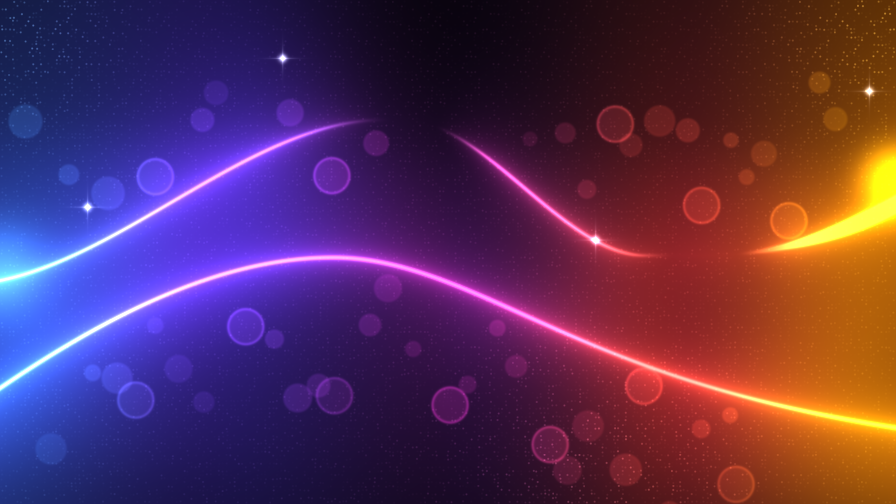
Write a Shadertoy shader that draws this background.

```glsl
// Two glowing ribbons of light sweep over a night sky that turns from blue
// through violet and red to amber. Distance to two analytic curves drives the
// glow; hashed loops scatter soft discs, and cellular noise sprinkles dust.

float hash(float n) { return fract(sin(n * 127.1) * 43758.547); }

vec2 hash2(vec2 c) {
    float n = dot(c, vec2(1.0, 57.31));
    return vec2(hash(n), hash(n + 19.7));
}

// Smooth blend through five evenly spaced colours
vec3 ramp(float x, vec3 a, vec3 b, vec3 c, vec3 d, vec3 e) {
    float t = clamp(x / 0.444, 0.0, 4.0);
    vec3 col = mix(a, b, smoothstep(0.0, 1.0, t));
    col = mix(col, c, smoothstep(1.0, 2.0, t));
    col = mix(col, d, smoothstep(2.0, 3.0, t));
    return mix(col, e, smoothstep(3.0, 4.0, t));
}

vec3 hazeColor(float x) {
    return ramp(x, vec3(0.20, 0.33, 0.88), vec3(0.35, 0.19, 0.88),
        vec3(0.47, 0.13, 0.56), vec3(0.72, 0.15, 0.16), vec3(0.88, 0.51, 0.03));
}

vec3 ribbonColor(float x) {
    return ramp(x, vec3(0.30, 0.72, 1.0), vec3(0.62, 0.30, 1.0),
        vec3(0.98, 0.20, 0.78), vec3(1.0, 0.33, 0.25), vec3(1.0, 0.80, 0.03));
}

// Ribbon heights
float lowerCurve(float x) {
    float d = x - 0.66, q = d * d;
    return 0.489 - (d < 0.0 ? q * (0.76 + 0.25 * d) : q / (0.95 + 2.2 * q));
}

float upperCurve(float x) {
    float rise = 0.435 + 0.327 * smoothstep(-0.08, 0.76, x);
    float tail = max(x - 1.4, 0.0);
    return rise - 0.269 * smoothstep(0.80, 1.28, x) + 0.71 * tail * tail;
}

// Distance across a ribbon, corrected for its slope
float acrossCurve(float dy, float slope) { return abs(dy) / sqrt(1.0 + slope * slope); }

// Light of a ribbon: hot core, tight halo, wide bloom
vec3 ribbon(float d, float width, vec3 tint, float heat) {
    float e = max(d - width, 0.0);
    vec3 core = mix(tint, vec3(1.0), heat) * exp(-e * e / 0.000014);
    return core * 0.75 + tint * (0.42 * exp(-e / 0.011) + 0.20 * exp(-e / 0.045));
}

// Translucent disc with a bright rim
float bokeh(vec2 p, vec2 center, float radius, float rim) {
    float d = length(p - center) - radius;
    float fill = 1.0 - smoothstep(-0.004, 0.004, d);
    return fill * 0.16 + rim * exp(-d * d / 0.00001);
}

float discField(vec2 p, vec2 corner, vec2 size, float count, float seed, float follow) {
    float sum = 0.0;
    for (float i = 0.0; i < count; i++) {
        vec2 h = hash2(vec2(i, seed));
        vec2 c = corner + size * vec2((i + h.x) / count, h.y);
        c.y += follow * lowerCurve(c.x);
        float big = step(2.5, mod(i, 4.0));
        float radius = mix(0.013 + 0.020 * hash(i + seed * 3.3), 0.035, big);
        sum += bokeh(p, c, radius, mix(0.05, 0.30, big)) * (0.5 + 0.5 * h.x);
    }
    return sum;
}

// Four-pointed star
float sparkle(vec2 p, float size) {
    vec2 a = abs(p) / size;
    float rays = exp(-a.x * 14.0 - a.y * 1.8) + exp(-a.y * 14.0 - a.x * 1.8);
    return rays * 0.7 + exp(-dot(a, a) * 9.0);
}

float dust(vec2 p, float scale) {
    vec2 cell = floor(p * scale), h = hash2(cell);
    float d = length(fract(p * scale) - 0.3 - 0.4 * h);
    return smoothstep(0.45, 0.0, d) * pow(hash(h.x * 31.0 + h.y), 5.0);
}

float spot(vec2 p, vec2 center, float radius) {
    vec2 q = (p - center) / radius;
    return exp(-dot(q, q));
}

void mainImage(out vec4 fragColor, in vec2 fragCoord) {
    vec2 p = fragCoord / iResolution.y;
    p.x *= 1.7778 * iResolution.y / iResolution.x;
    float x = p.x, lo = lowerCurve(x), up = upperCurve(x), dx = 0.004;
    float dLow = acrossCurve(p.y - lo, (lowerCurve(x + dx) - lo) / dx);
    float dUp = acrossCurve(p.y - up, (upperCurve(x + dx) - up) / dx);
    vec3 tint = ribbonColor(x);

    // Night sky and haze around the ribbons
    vec3 col = ramp(x, vec3(0.06, 0.08, 0.19), vec3(0.06, 0.05, 0.17),
        vec3(0.05, 0.025, 0.09), vec3(0.13, 0.05, 0.06), vec3(0.25, 0.12, 0.02));
    float upHaze = 1.0 - smoothstep(0.25, 0.95, x) + smoothstep(0.9, 1.6, x);
    float haze = 0.58 * (exp(-abs(p.y - lo) * 4.0) + upHaze * exp(-abs(p.y - up) * 4.0));
    float mist = sin(x * 5.0 + 3.0 * p.y + sin(p.y * 9.0)) * sin(p.y * 11.0 - x * 4.0);
    col += hazeColor(x) * haze * (1.0 + 0.12 * mist);
    col *= 1.0 - 0.55 * spot(p, vec2(0.87, 1.0), 0.3);

    // Ribbons; the upper one fades at its crest and trough
    float heat = 0.35 + 0.5 * exp(-x * 3.0);
    float shown = 1.0 - smoothstep(0.5, 0.78, x)
        + smoothstep(0.86, 1.02, x) * (1.0 - smoothstep(1.15, 1.34, x))
        + smoothstep(1.46, 1.60, x);
    col += ribbon(dLow, 0.0005, tint, heat);
    col += shown * ribbon(dUp, 0.014 * smoothstep(1.47, 1.75, x), tint, heat * 0.8);
    col += tint * (0.5 * spot(p, vec2(0.0, 0.46), 0.09) + 1.2 * spot(p, vec2(1.778, 0.64), 0.06));

    // Floating discs below the ribbons and on both upper sides
    float discs = discField(p, vec2(0.1, -0.28), vec2(1.5, 0.25), 30.0, 4.0, 1.0);
    discs += discField(p, vec2(0.0, 0.56), vec2(0.75, 0.26), 9.0, 7.0, 0.0);
    discs += discField(p, vec2(1.05, 0.53), vec2(0.63, 0.32), 14.0, 2.0, 0.0);
    col += tint * discs;

    // Dust, denser in a few clouds
    float clouds = 0.12 + 0.5 * spot(p, vec2(0.05, 0.97), 0.16)
        + 0.5 * spot(p, vec2(1.72, 0.97), 0.18) + 0.3 * spot(p, vec2(1.2, 0.06), 0.25);
    col += (tint * 0.5 + 0.3) * clouds * dust(p, 130.0);

    // Stars strung along layered sines
    for (float i = 0.0; i < 4.0; i++) {
        float k = i * 1.0472, side = 1.0 - 2.0 * mod(i, 2.0);
        vec2 star = vec2(0.174 + 0.517 * i - 0.09 * sin(k) - 0.06 * sin(2.0 * k),
            0.704 - 0.147 * side + 0.032 * cos(k) + 0.02 * sin(2.0 * k));
        col += vec3(0.9, 0.92, 1.0) * sparkle(p - star, 0.022);
    }
    fragColor = vec4(clamp(col, 0.0, 1.0), 1.0);
}
```
